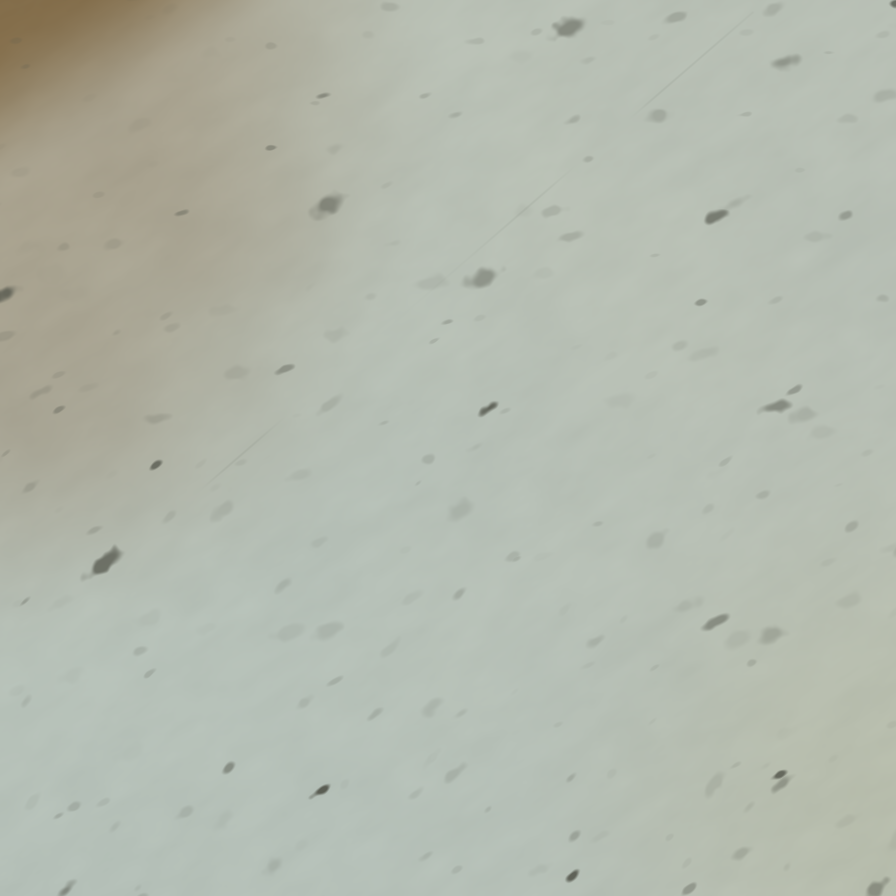
Write a Shadertoy shader that draws this texture.

```glsl
// Pale grey-green stone with soft slanted dark flecks and a warm brown upper left corner.

const vec3 STONE = vec3(0.718, 0.748, 0.706);
const vec3 COOL_STONE = vec3(0.712, 0.755, 0.722);
const vec3 OLIVE_STONE = vec3(0.722, 0.744, 0.678);
const vec3 BEIGE = vec3(0.655, 0.630, 0.555);
const vec3 BROWN = vec3(0.510, 0.425, 0.290);
const vec3 FLECK = vec3(0.330, 0.340, 0.300);

const vec2 BEIGE_REACH = vec2(0.45, 0.65);   // spread from the upper left corner
const vec2 BROWN_REACH = vec2(0.30, 0.20);
const float SLANT_LOW = 0.75;                // fleck angle at the bottom, radians
const float SLANT_HIGH = 0.20;               // fleck angle at the top
const float MOTTLE = 0.026;
const float CLOUDS = 0.022;
const vec2 SCRATCH_START = vec2(0.10, 0.346);
const vec2 SCRATCH_END = vec2(0.84, 0.986);
const float SCRATCH_WIDTH = 0.0022;

// Integer hash: three values in 0..1 per cell
vec3 hash3(vec2 cell, float seed) {
    uvec3 v = uvec3(ivec3(int(cell.x) + 512, int(cell.y) + 512, int(seed)));
    v = v * 1664525u + 1013904223u;
    v.x += v.y * v.z; v.y += v.z * v.x; v.z += v.x * v.y;
    v ^= v >> 16u;
    v.x += v.y * v.z; v.y += v.z * v.x; v.z += v.x * v.y;
    return vec3(v >> 8u) / 16777216.0;
}

float noise(vec2 p, float seed) {
    vec2 i = floor(p), f = fract(p);
    f = f * f * (3.0 - 2.0 * f);
    float low = mix(hash3(i, seed).x, hash3(i + vec2(1, 0), seed).x, f.x);
    float high = mix(hash3(i + vec2(0, 1), seed).x, hash3(i + vec2(1, 1), seed).x, f.x);
    return mix(low, high, f.y);
}

float fbm(vec2 p, float seed) {
    float sum = 0.0, weight = 0.5;
    for (int i = 0; i < 3; i++) {
        sum += weight * noise(p, seed + float(i));
        p = p * 2.03 + 7.1;
        weight *= 0.5;
    }
    return sum / 0.875;
}

vec2 rotateInto(vec2 p, float angle) {
    float c = cos(angle), s = sin(angle);
    return vec2(c * p.x + s * p.y, c * p.y - s * p.x);
}

// Darkness of one scatter of flecks; strength holds the faintest and the darkest
float flecks(vec2 p, float cells, float density, vec2 lengths, vec2 strength, float seed) {
    float dark = 0.0;
    float ragged = (noise(p * 110.0, seed + 2.0) - 0.5) * 0.75;
    vec2 home = floor(p * cells);
    for (int y = -1; y <= 1; y++)
    for (int x = -1; x <= 1; x++) {
        vec2 cell = home + vec2(x, y);
        vec3 place = hash3(cell, seed);
        vec3 kind = hash3(cell, seed + 1.0);
        if (place.z > density) continue;
        vec2 center = (cell + place.xy) / cells;
        float angle = mix(SLANT_LOW, SLANT_HIGH, center.y) + (kind.z - 0.5) * 0.5;
        float halfLength = mix(lengths.x, lengths.y, kind.x * kind.x);
        float halfWidth = halfLength * mix(0.34, 0.58, fract(kind.z * 7.0));
        vec2 q = rotateInto(p - center, angle) / vec2(halfLength, halfWidth);
        float cover = 1.0 - smoothstep(0.4, 1.3, length(q) + ragged);
        dark = max(dark, cover * mix(strength.x, strength.y, kind.y * kind.y));
    }
    return dark;
}

// Thin broken line across the slab
float scratch(vec2 p) {
    vec2 along = SCRATCH_END - SCRATCH_START;
    float t = clamp(dot(p - SCRATCH_START, along) / dot(along, along), 0.0, 1.0);
    float d = length(p - SCRATCH_START - along * t);
    float broken = smoothstep(0.35, 0.75, noise(vec2(t * 9.0, 0.5), 60.0));
    return broken * (1.0 - smoothstep(0.0, SCRATCH_WIDTH, d));
}

void mainImage(out vec4 fragColor, in vec2 fragCoord) {
    vec2 p = fragCoord / iResolution.xy;
    vec2 corner = vec2(p.x, 1.0 - p.y);
    float cloud = fbm(p * 4.0, 10.0) - 0.5;

    // Broad colour drift
    vec3 color = mix(STONE, COOL_STONE, smoothstep(0.9, 0.1, length(p - vec2(0.2, 0.05))));
    color = mix(color, OLIVE_STONE, smoothstep(0.45, 0.0, length(p - vec2(1.0, 0.1))));
    float beige = length(corner / BEIGE_REACH) + cloud * 0.3;
    color = mix(color, BEIGE, 1.0 - smoothstep(0.4, 1.25, beige));
    float brown = dot(corner, 1.0 / BROWN_REACH) + cloud * 0.3;
    color = mix(color, BROWN, 1.0 - smoothstep(0.25, 1.15, brown));

    // Clouds and slanted fine mottling
    vec2 grain = rotateInto(p, 0.6);
    color += CLOUDS * cloud * vec3(1.0, 0.85, 0.5);
    color += MOTTLE * (fbm(grain * vec2(22.0, 48.0), 20.0) - 0.5);

    // Flecks, from faint and many to dark and few
    float dark = flecks(p, 17.0, 0.55, vec2(0.006, 0.019), vec2(0.03, 0.20), 30.0);
    dark = max(dark, flecks(p, 11.0, 0.30, vec2(0.007, 0.018), vec2(0.12, 0.45), 40.0));
    dark = max(dark, flecks(p, 8.0, 0.36, vec2(0.008, 0.025), vec2(0.35, 0.95), 50.0));
    color = mix(color, FLECK, dark);
    color -= 0.035 * scratch(p);

    fragColor = vec4(clamp(color, 0.0, 1.0), 1.0);
}
```
